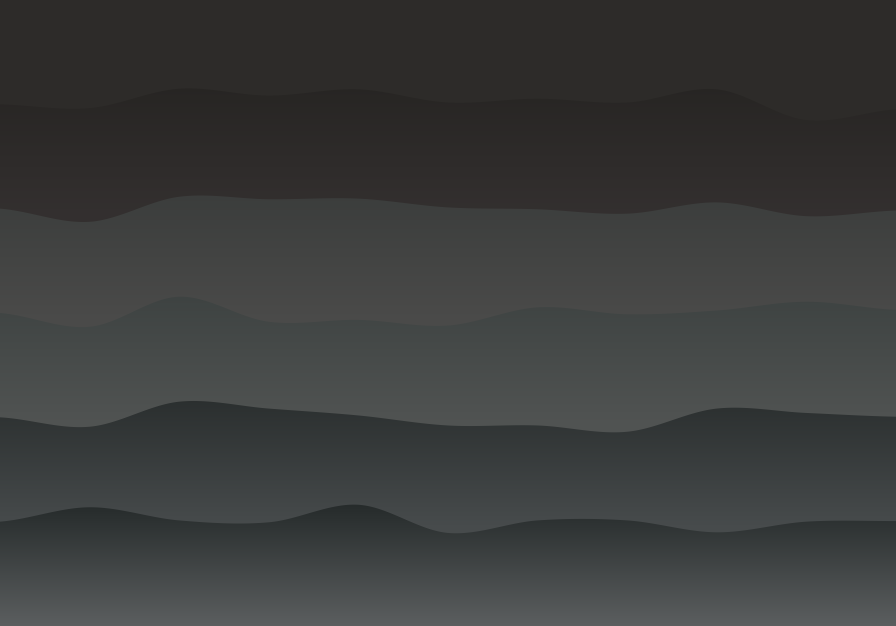
Write a WebGL 2 fragment shader that draws this background.

```glsl
#version 300 es
precision highp float;
// Layered dusk hills: five wavy bands stacked down the canvas, each filled
// with a vertical gradient. Every crest is a smooth spline through eleven
// evenly spaced heights, measured around an even sixth of the canvas.
uniform vec2 u_resolution;
out vec4 fragColor;

// Catmull-Rom spline; heights are thousandths of the canvas height
float crest(float heights[11], float x) {
    float s = clamp(x, 0.0, 1.0) * 10.0;
    int i = min(int(s), 9);
    float t = s - float(i);
    float a = heights[max(i - 1, 0)];
    float b = heights[i];
    float c = heights[i + 1];
    float d = heights[min(i + 2, 10)];
    float bend = t * (2.0 * a - 5.0 * b + 4.0 * c - d + t * (3.0 * (b - c) + d - a));
    return 0.001 * (b + 0.5 * t * (c - a + bend));
}

// Paints one band over the colour behind it; row counts sixths from the top
vec3 paintBand(vec3 behind, vec2 uv, float row, float heights[11], vec3 upper, vec3 lower) {
    float base = 1.0 - row / 6.0;
    float edge = base + crest(heights, uv.x);
    float shade = clamp((base + 0.025 - uv.y) / 0.2, 0.0, 1.0);
    float cover = clamp((edge - uv.y) * u_resolution.y + 0.5, 0.0, 1.0);
    return mix(behind, mix(upper, lower, shade), cover);
}

void main() {
    vec2 uv = gl_FragCoord.xy / u_resolution;

    // Plain dark sky
    vec3 color = vec3(0.176, 0.169, 0.160);

    // Bands from the farthest to the nearest
    color = paintBand(color, uv, 1.0,
        float[11](0.0, -6.0, 25.0, 14.0, 24.0, 3.0, 9.0, 3.0, 24.0, -25.0, -8.0),
        vec3(0.153, 0.145, 0.138), vec3(0.200, 0.186, 0.184));
    color = paintBand(color, uv, 2.0,
        float[11](0.0, -21.0, 19.0, 15.0, 16.0, 2.0, -1.0, -8.0, 10.0, -12.0, -3.0),
        vec3(0.230, 0.238, 0.234), vec3(0.290, 0.290, 0.286));
    color = paintBand(color, uv, 3.0,
        float[11](0.0, -22.0, 26.0, -14.0, -11.0, -20.0, 9.0, -2.0, 4.0, 18.0, 5.0),
        vec3(0.243, 0.262, 0.258), vec3(0.314, 0.325, 0.321));
    color = paintBand(color, uv, 4.0,
        float[11](0.0, -15.0, 25.0, 14.0, 3.0, -13.0, -13.0, -23.0, 14.0, 7.0, 1.0),
        vec3(0.168, 0.185, 0.185), vec3(0.278, 0.294, 0.298));
    color = paintBand(color, uv, 5.0,
        float[11](0.0, 23.0, 2.0, -1.0, 27.0, -18.0, 2.0, 2.0, -17.0, 0.0, 1.0),
        vec3(0.149, 0.169, 0.169), vec3(0.365, 0.377, 0.381));

    fragColor = vec4(color, 1.0);
}
```
